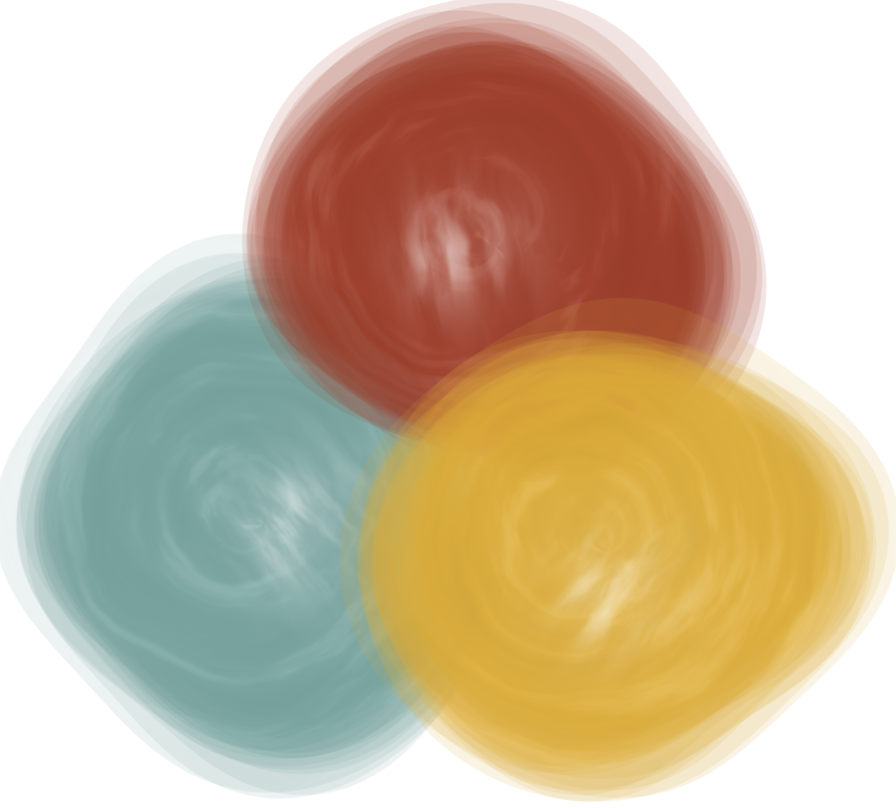
Reproduce this background procedurally as a Shadertoy shader.

```glsl
const int LAYERS = 24;
const float LAYER_ALPHA = 0.135;
const float INNER_SCALE = 0.73;   // smallest wash relative to the outline
const float LAYER_CROWDING = 0.6; // below 1 gathers washes near the core
const float WOBBLE = 0.019;
const float DRIFT = 0.012;
const float STREAK_SHADE = 0.07;
const vec3 PAPER = vec3(1.0);
const vec3 TEAL = vec3(0.455, 0.628, 0.612);
const vec3 RED = vec3(0.605, 0.225, 0.150);
const vec3 OCHRE = vec3(0.855, 0.670, 0.220);
const vec3 HARMONICS = vec3(2.0, 3.0, 4.0);

struct Blob {
    vec2 center;
    float radius;
    vec3 bulge;     // strength of each outline harmonic
    vec3 phase;
    vec3 pigment;
    vec2 focus;     // thin, worn spot relative to the center
    float wear;
    float grain;    // direction of the dry strokes
    float seed;
};

const Blob TEAL_BLOB = Blob(vec2(0.327, 0.352), 0.316, vec3(0.063, 0.036, 0.032),
    vec3(-2.37, -2.49, 0.0), TEAL, vec2(0.022, -0.006), 0.50, -0.85, 3.0);
const Blob RED_BLOB = Blob(vec2(0.613, 0.694), 0.307, vec3(0.072, 0.023, 0.013),
    vec3(-0.87, -2.10, 0.0), RED, vec2(-0.072, -0.010), 0.34, 1.75, 11.0);
const Blob OCHRE_BLOB = Blob(vec2(0.750, 0.316), 0.316, vec3(0.065, 0.027, 0.027),
    vec3(0.45, 0.46, 0.0), OCHRE, vec2(-0.014, -0.050), 0.40, 0.90, 23.0);

float hash(vec2 p) {
    return fract(sin(dot(p, vec2(127.1, 311.7))) * 43758.5453);
}

float noise(vec2 p) {
    vec2 cell = floor(p), f = fract(p);
    f = f * f * (3.0 - 2.0 * f);
    return mix(mix(hash(cell), hash(cell + vec2(1.0, 0.0)), f.x),
               mix(hash(cell + vec2(0.0, 1.0)), hash(cell + 1.0), f.x), f.y);
}

float fbm(vec2 p) {
    float sum = 0.0, weight = 0.5;
    for (int i = 0; i < 4; i++) {
        sum += weight * noise(p);
        p = p * 2.03 + 17.3;
        weight *= 0.5;
    }
    return sum / 0.9375;
}

// Opacity of the overlapping translucent washes
float washes(Blob b, vec2 p, float pixel) {
    float clear = 1.0;
    for (int i = 0; i < LAYERS; i++) {
        float t = float(i) / float(LAYERS - 1);
        vec2 id = vec2(float(i), b.seed);
        vec3 turn = 6.2832 * vec3(hash(id), hash(id + 31.7), hash(id + 57.3));
        vec2 q = p - DRIFT * vec2(cos(turn.z), sin(turn.x));
        float angle = atan(q.y, q.x);
        float outline = 1.0 + dot(b.bulge, cos(HARMONICS * angle - b.phase));
        outline += WOBBLE * dot(vec3(1.0, 0.8, 0.6), cos((HARMONICS + 1.0) * angle + turn));
        float size = mix(1.0, INNER_SCALE, pow(t, LAYER_CROWDING));
        float d = length(q) - b.radius * outline * size;
        clear *= 1.0 - LAYER_ALPHA * smoothstep(pixel, -pixel, d);
    }
    return 1.0 - clear;
}

// Dry, streaky loss of paint around the focus
float wornPaint(Blob b, vec2 p) {
    float c = cos(b.grain), s = sin(b.grain);
    vec2 q = vec2(c * p.x + s * p.y, c * p.y - s * p.x);
    q += 0.02 * (fbm(p * 14.0 + b.seed) - 0.5);
    float streak = smoothstep(0.2, 0.8, fbm(q * vec2(11.0, 42.0) + b.seed));
    vec2 wide = (p - b.focus - vec2(0.035, 0.008)) / 0.085;
    vec2 hot = (p - b.focus) / vec2(0.032, 0.042);
    float halo = exp(-dot(wide, wide));
    float core = exp(-dot(hot, hot));
    return b.wear * (halo * (0.25 + 0.75 * streak) + core * (0.25 + 0.7 * streak));
}

vec3 paint(vec3 under, Blob b, vec2 uv, float pixel) {
    vec2 p = uv - b.center;
    float r = length(p);
    float cover = washes(b, p, pixel);

    // Strokes that sweep around the center
    vec2 dir = p / max(r, 0.001);
    float bend = r + 0.03 * fbm(p * 9.0 + b.seed);
    float sweep = fbm(dir * 1.8 + vec2(34.0, -27.0) * bend + b.seed) - 0.5;
    vec3 pigment = b.pigment * (1.0 + STREAK_SHADE * sweep);
    cover *= 1.0 - 0.10 * smoothstep(0.0, 0.35, sweep);
    cover *= 1.0 - clamp(wornPaint(b, p), 0.0, 0.8);
    return mix(under, pigment, cover);
}

void mainImage(out vec4 fragColor, in vec2 fragCoord) {
    vec2 uv = fragCoord / iResolution.y;
    float pixel = 1.0 / iResolution.y;
    vec3 color = paint(PAPER, TEAL_BLOB, uv, pixel);
    color = paint(color, RED_BLOB, uv, pixel);
    color = paint(color, OCHRE_BLOB, uv, pixel);
    fragColor = vec4(color, 1.0);
}
```
